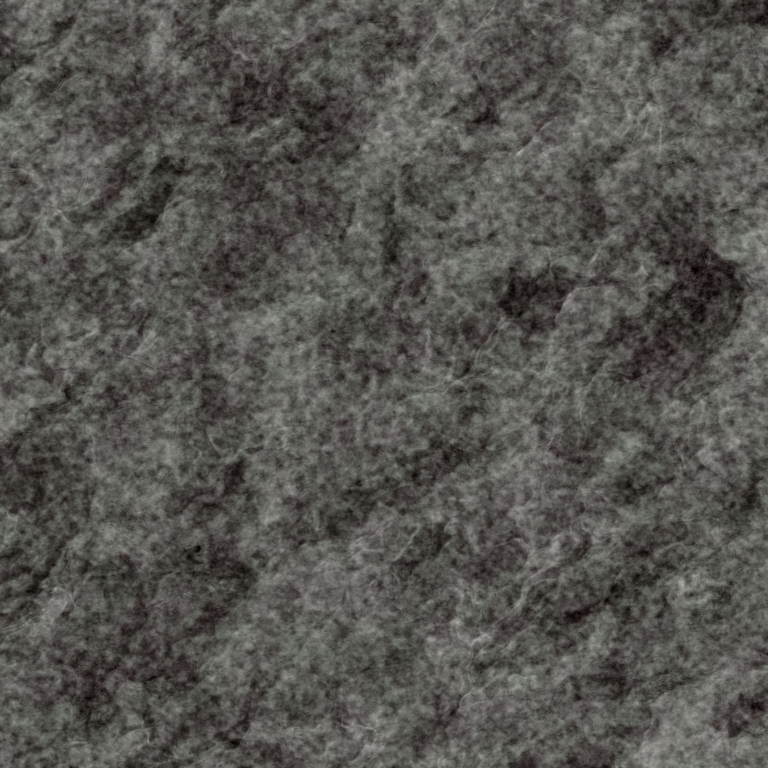
Give the GLSL for this texture, as a Shadertoy shader.

```glsl
const float BASE_TONE = 0.348;
const vec3 DARK_TINT = vec3(0.0, 0.020, 0.030);   // removed from shadows: warm brown
const vec3 LIGHT_TINT = vec3(0.0, 0.0, 0.018);    // removed from highlights: neutral grey
const vec3 MINERAL_TINT = vec3(0.030, -0.012, 0.010);
const vec2 GRAIN_DIR = vec2(0.80, 0.60);          // rock runs up to the right
const float STRETCH = 0.78;
const vec2 LIGHT_DIR = vec2(-0.30, 0.95);         // in the rotated rock frame
const float WARP = 0.11;
const float MOTTLE = 0.29;
const float HOLLOW_DEPTH = 0.105;
const float FACET_STRENGTH = 0.105;
const float GRAIN_STRENGTH = 0.40;
const float RIM_STRENGTH = 0.085;
const float CRACK_STRENGTH = 0.055;
const float OCTAVE_GAIN = 0.66;

vec2 hash2(vec2 p) {
    vec3 q = fract(p.xyx * vec3(0.1031, 0.1030, 0.0973));
    q += dot(q, q.yzx + 33.33);
    return fract((q.xx + q.yz) * q.zy);
}

float valueNoise(vec2 p) {
    vec2 cell = floor(p), f = fract(p);
    f = f * f * (3.0 - 2.0 * f);
    vec2 e = vec2(0.0, 1.0);
    float low = mix(hash2(cell).x, hash2(cell + e.yx).x, f.x);
    float high = mix(hash2(cell + e.xy).x, hash2(cell + e.yy).x, f.x);
    return mix(low, high, f.y);
}

// Rotated octaves, normalised to 0..1
float fbm(vec2 p, int octaves) {
    float sum = 0.0, total = 0.0, amp = 1.0;
    for (int i = 0; i < octaves; i++) {
        sum += amp * valueNoise(p);
        total += amp;
        amp *= OCTAVE_GAIN;
        p = mat2(1.6, 1.2, -1.2, 1.6) * p + 17.3;
    }
    return sum / total;
}

// Cellular facets: x = blended slope shading, y = distance to the cell border
vec2 facets(vec2 p) {
    vec2 cell = floor(p);
    float shade = 0.0, total = 0.0, nearest = 9.0, second = 9.0;
    for (int y = -1; y <= 1; y++) {
        for (int x = -1; x <= 1; x++) {
            vec2 id = cell + vec2(x, y);
            vec2 rnd = hash2(id);
            vec2 offset = p - id - rnd;
            float dist = length(offset);
            float weight = exp(-30.0 * dist * dist);
            float level = hash2(id + 41.7).x - 0.5;
            shade += weight * (0.7 * dot(offset, LIGHT_DIR) + 0.5 * level);
            total += weight;
            second = min(second, max(nearest, dist));
            nearest = min(nearest, dist);
        }
    }
    return vec2(shade / max(total, 1e-12), second - nearest);
}

void mainImage(out vec4 fragColor, in vec2 fragCoord) {
    vec2 uv = fragCoord / iResolution.y;

    // Rock frame, stretched along the grain and warped to ragged outlines
    vec2 across = vec2(-GRAIN_DIR.y, GRAIN_DIR.x);
    vec2 rock = vec2(dot(uv, GRAIN_DIR) * STRETCH, dot(uv, across)) + 3.0;
    vec2 bend = vec2(fbm(rock * 10.0, 4), fbm(rock * 10.0 + 50.0, 4)) - 0.5;
    vec2 warped = rock + WARP * bend;

    // Mottling and dark hollows
    float tone = BASE_TONE + MOTTLE * (fbm(warped * 15.0 + 20.0, 6) - 0.5);
    float hollowField = fbm(warped * vec2(11.0, 15.0) + 80.0, 5);
    tone -= HOLLOW_DEPTH * smoothstep(0.47, 0.34, hollowField);

    // Facets at three sizes, with broken bright rims
    float rimMask = smoothstep(0.48, 0.64, fbm(rock * 13.0 + 130.0, 3));
    float scale = 8.0, strength = 1.0;
    for (int i = 0; i < 3; i++) {
        vec2 facet = facets(warped * scale + float(i) * 9.4);
        tone += FACET_STRENGTH * strength * facet.x;
        float rim = 1.0 - smoothstep(0.0, 0.008 * scale, facet.y);
        tone += RIM_STRENGTH * strength * rim * rimMask;
        scale *= 2.1;
        strength *= 0.78;
    }

    // Short ragged dark cracks, mostly level
    float crackField = fbm(uv * vec2(17.0, 36.0) + 6.0 * bend + 200.0, 4);
    float crackMask = smoothstep(0.42, 0.62, fbm(uv * 18.0 + 240.0, 3));
    tone -= CRACK_STRENGTH * crackMask * smoothstep(0.045, 0.0, abs(crackField - 0.5));

    // Gritty surface
    tone += GRAIN_STRENGTH * (fbm(uv * vec2(105.0, 120.0) + 300.0, 3) - 0.5);

    // Warm shadows, neutral highlights, faint mineral stains
    vec3 color = vec3(tone) - mix(DARK_TINT, LIGHT_TINT, smoothstep(0.17, 0.42, tone));
    color += MINERAL_TINT * (fbm(rock * 25.0 + 400.0, 3) - 0.5);
    fragColor = vec4(clamp(color, 0.0, 1.0), 1.0);
}
```
